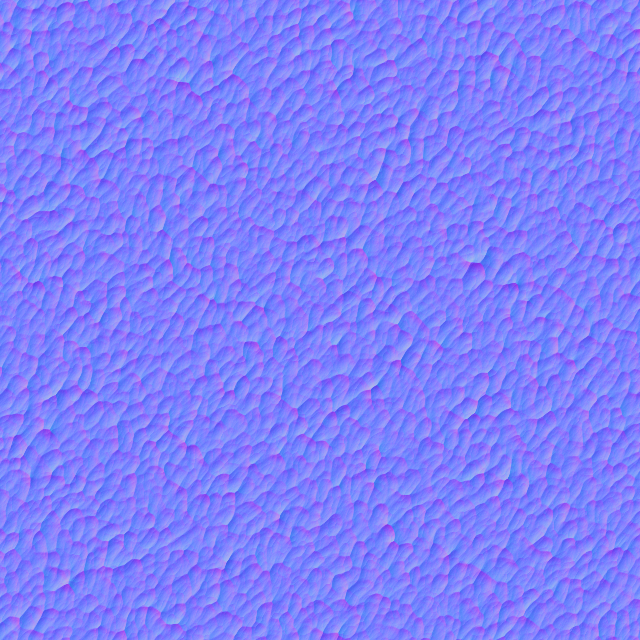
A Shadertoy shader for this texture map:

```glsl
#define SCALE_SIZE vec2(0.0132, 0.0275) // width and length of one scale
#define AXIS_ANGLE 1.06               // direction the scale heads point to
#define BEND 0.16                     // slow drift of that direction
#define TURN 0.85                     // random turn of single scales
#define HEAD 3.9                      // steepness of the leading edge
#define TAIL 0.65                     // steepness of the trailing slope
#define LIFT 0.70                     // random height of the scales
#define CRISPNESS 13.0                // sharpness of the overlaps
#define RELIEF 0.245                  // overall slope
#define WRINKLE 0.36                  // share of the small scales
#define GRAIN 0.17                    // share of the fine grain

vec3 hash3(vec2 cell) {
    vec3 q = fract(vec3(cell.xyx) * vec3(0.1031, 0.1030, 0.0973));
    q += dot(q, q.yxz + 33.33);
    return fract((q.xxy + q.yzz) * q.zyx);
}

// Layered sines, about -1 to 1
float drift(vec2 p) {
    return 0.5 * sin(p.x * 9.0 + 2.0 * sin(p.y * 7.0))
         + 0.3 * sin(p.y * 17.0 - p.x * 11.0 + 1.3)
         + 0.2 * sin(p.x * 31.0 + p.y * 23.0 + 4.0);
}

mat2 rotation(float angle) {
    float c = cos(angle), s = sin(angle);
    return mat2(c, s, -s, c);
}

// Gradient of overlapping scales: a soft maximum of lopsided domes
vec2 scaleSlope(vec2 p, float frequency) {
    vec2 axis = vec2(cos(AXIS_ANGLE), sin(AXIS_ANGLE));
    mat2 frame = mat2(vec2(axis.y, -axis.x), axis);
    vec2 size = SCALE_SIZE / frequency;
    vec2 grid = (p * frame) / size + 50.0;
    vec2 home = floor(grid);
    float bend = BEND * drift(p * 2.3 + 5.0);
    vec2 slope = vec2(0.0);
    float total = 1e-20;

    for (int j = -2; j <= 2; j++)
    for (int i = -2; i <= 2; i++) {
        vec2 cell = home + vec2(i, j);
        vec3 rnd = hash3(cell + 17.0 * frequency);
        mat2 turn = rotation(bend + TURN * (fract(rnd.z * 7.3) - 0.5));
        vec2 local = ((grid - cell - rnd.xy) * size * turn) / size;
        vec2 steep = vec2(1.0, local.y > 0.0 ? HEAD : TAIL);
        float height = LIFT * rnd.z - dot(steep, local * local);
        float weight = exp(CRISPNESS * height);
        slope -= weight * (turn * (2.0 * steep * local * vec2(1.0, size.x / size.y)));
        total += weight;
    }
    return frame * (slope / total);
}

void mainImage(out vec4 fragColor, in vec2 fragCoord) {
    vec2 p = fragCoord / iResolution.y;

    // Gentle warp keeps the rows irregular
    vec2 warped = p + 0.004 * vec2(drift(p * 2.9), drift(p.yx * 3.1 + 3.0));

    // Large scales, small wrinkles and grain, calmer in some patches
    float calm = 0.95 + 0.25 * drift(p * 2.9 + 2.0);
    vec2 slope = calm * scaleSlope(warped, 1.0);
    slope += WRINKLE * scaleSlope(warped + 0.37, 1.7);
    slope += GRAIN * scaleSlope(p + 0.71, 4.5);
    slope *= RELIEF;

    // Tangent-space normal with the green axis pointing down
    vec3 normal = normalize(vec3(-slope.x, slope.y, 1.0));
    fragColor = vec4(0.5 + 0.5 * normal, 1.0);
}
```
